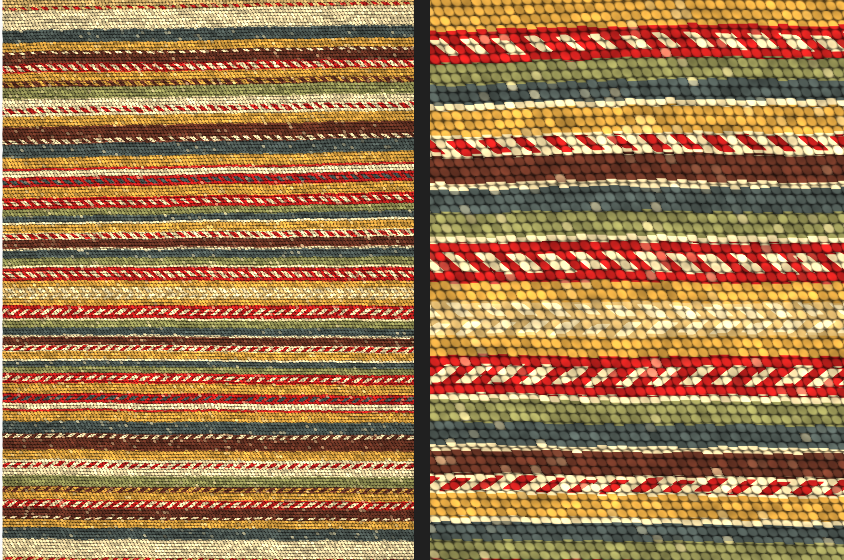
Left, the full canvas; right, a detail of the centre.
A Shadertoy shader for this texture:

```glsl
// Flat-woven striped rug: mirrored bands of wool with rows of small dashes.
#define CLOTH vec2(568.0, 768.0)  // cloth units across and down
#define MIDDLE 402.0              // mirror line, measured from the top
#define SQUEEZE 0.93              // lower half is woven a little tighter
#define DASH_PITCH 14.6           // spacing of the dashes
#define STITCH vec2(4.6, 4.4)     // size of one stitch
#define WAVER 2.2                 // drift of the bands
#define GAP_SHADE 0.43            // darkness between stitches
#define WEAR 0.24                 // uneven dye
#define SELVEDGE 3.5              // pale margin on the left

const int BANDS = 36;

// Band widths, from the mirror line outwards.
const float WIDTHS[BANDS] = float[](
    8., 9., 18., 3., 11., 11., 3., 12., 10., 12., 3., 9.,
    10., 15., 15., 14., 9., 3., 15., 18., 8., 16., 14., 16.,
    8., 16., 8., 12., 12., 12., 5., 12., 17., 27., 6., 30.);

// Tens digit: ground yarn. Units digit: dash yarn (same digit = plain).
const int YARNS[BANDS] = int[](
    60, 11, 50, 0, 22, 33, 0, 44, 5, 11, 0, 33,
    22, 50, 11, 53, 0, 55, 11, 33, 40, 44, 11, 5,
    0, 22, 41, 11, 50, 44, 40, 11, 33, 0, 65, 66);

const vec3 DYES[7] = vec3[](
    vec3(0.97, 0.88, 0.66),   // cream
    vec3(0.84, 0.62, 0.25),   // gold
    vec3(0.56, 0.55, 0.32),   // olive
    vec3(0.29, 0.33, 0.31),   // slate
    vec3(0.40, 0.20, 0.14),   // maroon
    vec3(0.74, 0.12, 0.11),   // red
    vec3(0.85, 0.70, 0.42));  // tan

float hash(vec2 p) {
    vec3 q = fract(p.xyx * 0.1031);
    q += dot(q, q.yzx + 33.33);
    return fract((q.x + q.y) * q.z);
}

float gradientDot(vec2 cell, vec2 offset) {
    float angle = 6.2832 * hash(cell);
    return dot(vec2(cos(angle), sin(angle)), offset);
}

float gradientNoise(vec2 p) {
    vec2 i = floor(p), f = p - i;
    vec2 u = f * f * f * (f * (f * 6.0 - 15.0) + 10.0);
    vec2 e = vec2(1.0, 0.0);
    return mix(mix(gradientDot(i, f), gradientDot(i + e, f - e), u.x),
               mix(gradientDot(i + e.yx, f - e.yx), gradientDot(i + 1.0, f - 1.0), u.x), u.y);
}

// Coverage of a row of slanted dashes; p.y runs from the band's centre.
float dashRow(vec2 p, float width, float seed, float aa) {
    float x = (p.x + 1.2 * p.y) / DASH_PITCH + hash(vec2(seed, 7.0));
    float cell = floor(x);
    float vary = hash(vec2(cell, seed));
    vec2 halfSize = vec2(DASH_PITCH * mix(0.2, 0.31, vary),
                         width * (width > 13.0 ? 0.24 : 0.36));
    vec2 q = abs(vec2((x - cell - 0.5) * DASH_PITCH, p.y + vary - 0.5)) - halfSize + 1.0;
    float dist = length(max(q, 0.0)) + min(max(q.x, q.y), 0.0) - 1.0;
    return smoothstep(aa, -aa, dist);
}

// Yarn colour at distance d from the mirror line.
vec3 bands(float x, float d, float side, float aa) {
    vec3 col = vec3(0.0);
    float edge = 0.0;
    for (int i = 0; i < BANDS; i++) {
        float width = WIDTHS[i];
        int ground = YARNS[i] / 10, accent = YARNS[i] % 10;
        vec3 yarn = DYES[ground];
        if (accent != ground) {
            vec2 p = vec2(x, d - edge - 0.5 * width);
            yarn = mix(yarn, DYES[accent], dashRow(p, width, float(i) + 50.0 * side, aa));
        }
        col = i == 0 ? yarn : mix(col, yarn, smoothstep(-aa, aa, d - edge));
        edge += width;
    }
    return col;
}

void mainImage(out vec4 fragColor, in vec2 fragCoord) {
    vec2 uv = fragCoord / iResolution.xy;
    vec2 p = vec2(uv.x, 1.0 - uv.y) * CLOTH;
    float aa = 0.7 * CLOTH.y / iResolution.y;

    // Fold about the mirror line, then fan and waver the bands.
    float side = step(MIDDLE, p.y);
    float d = abs(p.y - MIDDLE);
    float outer = smoothstep(0.0, 120.0, d);
    d /= mix(1.0, mix(1.0, SQUEEZE, side), outer);
    d -= mix(9.0, 4.0, side) * (uv.x - 0.5) * outer;
    d += WAVER * gradientNoise(p * vec2(0.012, 0.007)) * smoothstep(0.0, 15.0, d);

    // Staggered, slanted stitches.
    vec2 s = vec2(p.x, d * (1.0 - 2.0 * side)) / STITCH;
    float row = floor(s.y);
    s.x += 0.5 * mod(row, 2.0) + 0.35 * fract(s.y) + 0.3 * hash(vec2(row, 3.0));
    vec2 stitch = floor(s), f = fract(s) - 0.5;
    float relief = smoothstep(0.0, 0.75, 1.0 - dot(f, f) * 2.6);
    float grain = hash(stitch);

    // Dyed yarn, with edges that interlock stitch by stitch.
    vec3 col = bands(p.x, d + 1.6 * (grain - 0.5), side, aa);
    col = mix(col, DYES[0], 0.45 * smoothstep(0.9, 1.0, grain));

    // Relief, dye streaks and soft light.
    float dye = gradientNoise(p * vec2(0.025, 0.16)) + 0.7 * gradientNoise(p * 0.21);
    float light = mix(GAP_SHADE, 1.08, relief) * mix(0.82, 1.14, hash(stitch + 91.0));
    vec2 c = uv - 0.5;
    col *= light * (1.0 + WEAR * dye) * (1.06 - 0.28 * dot(c, c));

    // Pale margin with an uneven edge.
    float margin = SELVEDGE + gradientNoise(vec2(2.0, p.y * 0.1));
    col = mix(vec3(0.98), col, smoothstep(-aa, aa, p.x - margin));
    fragColor = vec4(clamp(col, 0.0, 1.0), 1.0);
}
```
